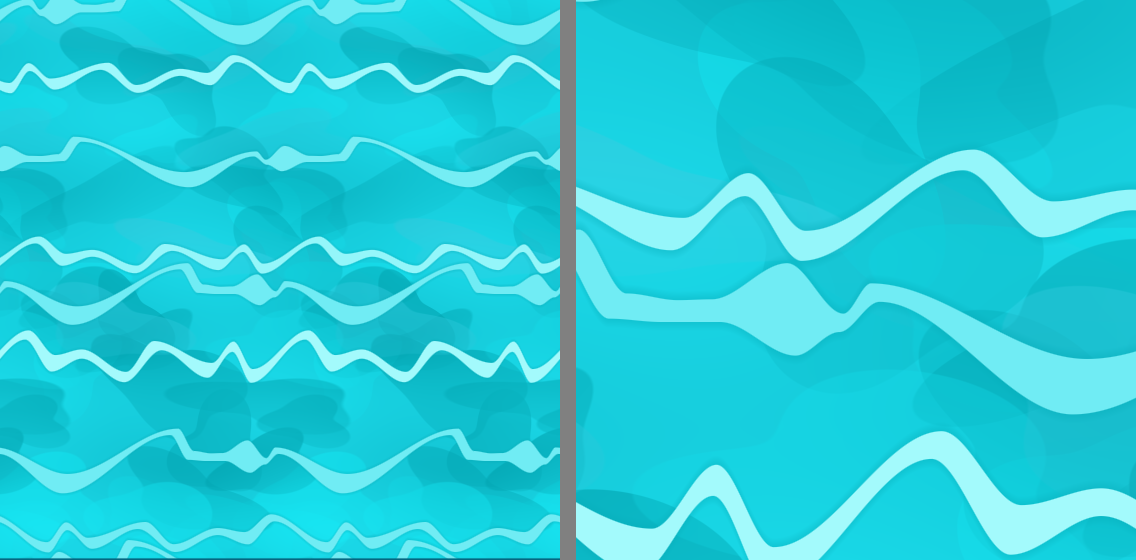
Left: the whole. Right: its middle third, enlarged.
Write a Shadertoy shader that draws this pattern.

```glsl
const float REPEATS = 2.0;
const int KNOTS = 8;
const int PATCHES = 36;

const vec3 WATER = vec3(0.09, 0.81, 0.87);
const vec3 DEEP = vec3(0.02, 0.67, 0.72);
const vec3 BRIGHT = vec3(0.08, 0.87, 0.92);
const vec3 HAZE = vec3(0.17, 0.79, 0.86);
const vec3 FOAM = vec3(0.44, 0.925, 0.955);
const vec3 PALE_FOAM = vec3(0.64, 0.98, 0.99);

// Knots: x in wave periods, y in hundredths of the canvas
const vec2 SWELL_TOP[8] = vec2[8](
    vec2(0.0, 1.9), vec2(0.257, -2.6), vec2(0.652, 5.1), vec2(0.709, 1.3),
    vec2(0.77, 0.9), vec2(0.81, 0.95), vec2(0.90, 3.1), vec2(0.967, 0.1));
const vec2 SWELL_BASE[8] = vec2[8](
    vec2(0.01, 0.8), vec2(0.24, -5.9), vec2(0.625, 4.0), vec2(0.688, -0.2),
    vec2(0.75, -0.4), vec2(0.82, -0.4), vec2(0.91, -2.4), vec2(0.962, -1.0));
const vec2 RIPPLE_TOP[8] = vec2[8](
    vec2(0.0, 4.8), vec2(0.095, 0.4), vec2(0.19, 1.4), vec2(0.348, -2.6),
    vec2(0.448, 2.9), vec2(0.655, -1.0), vec2(0.732, 2.8), vec2(0.80, -2.1));
const vec2 RIPPLE_BASE[8] = vec2[8](
    vec2(-0.012, 3.4), vec2(0.082, -2.3), vec2(0.19, 0.0), vec2(0.342, -4.2),
    vec2(0.475, 1.5), vec2(0.64, -3.4), vec2(0.728, 1.2), vec2(0.795, -4.3));

// Rows: start x, height, size (negative runs leftwards), paleness
const vec4 ROWS[8] = vec4[8](
    vec4(0.555, 0.982, -1.05, 0.0), vec4(0.417, 0.867, -0.72, 0.9),
    vec4(0.458, 0.714, -0.82, 0.1), vec4(0.570, 0.544, 0.70, 0.7),
    vec4(0.509, 0.479, 1.0, 0.0), vec4(0.551, 0.362, 1.0, 1.0),
    vec4(0.492, 0.181, 1.05, 0.0), vec4(0.484, 0.047, -0.72, 0.0));

vec4 hash4(float n) {
    return fract(sin(n * vec4(12.99, 78.23, 39.35, 26.65) + 4.1) * 43758.5);
}

float wrapCentred(float x) {
    return fract(x + 0.5) - 0.5;
}

// Height of a periodic outline that eases from knot to knot
float outline(float x, vec2 knots[8]) {
    float u = knots[0].x + fract(x - knots[0].x);
    float height = knots[0].y;
    for (int i = 0; i < KNOTS; i++) {
        vec2 a = knots[i];
        vec2 b = i + 1 < KNOTS ? knots[i + 1] : knots[0] + vec2(1.0, 0.0);
        if (u >= a.x) height = mix(a.y, b.y, smoothstep(a.x, b.x, u));
    }
    return height;
}

// Coverage between two outlines; slope widens the smoothing
float bandCover(float y, float top, float base, float soft) {
    float upper = clamp(0.5 + (top - y) / (soft + abs(dFdx(top))), 0.0, 1.0);
    float lower = clamp(0.5 + (y - base) / (soft + abs(dFdx(base))), 0.0, 1.0);
    return upper * lower;
}

// Lobed translucent patch, negative inside
float patchDistance(vec2 d, vec2 radius, float phase) {
    vec2 q = d / radius;
    float a = atan(q.y, q.x);
    float lobes = 1.0 + 0.24 * sin(3.0 * a + phase) + 0.14 * sin(2.0 * a - 2.0 * phase);
    return (length(q) - lobes) * radius.y;
}

vec3 waterColour(vec2 p, float pixel) {
    vec3 colour = WATER;
    for (int i = 0; i < PATCHES; i++) {
        vec4 place = hash4(float(i) + 1.0);
        vec4 look = hash4(float(i) + 71.0);
        vec2 d = vec2(wrapCentred(p.x * REPEATS - place.x) / REPEATS, wrapCentred(p.y - place.y));
        d.y += (look.w - 0.5) * 0.9 * d.x;
        vec2 radius = mix(vec2(0.06, 0.03), vec2(0.15, 0.085), place.zw);
        float dist = patchDistance(d, radius, 6.283 * look.x);
        vec3 tint = look.y < 0.42 ? DEEP : (look.y < 0.74 ? BRIGHT : HAZE);
        float cover = 1.0 - smoothstep(-pixel, pixel, dist);
        float fade = clamp(0.8 + 0.35 * d.y / radius.y, 0.4, 1.0);
        colour = mix(colour, tint, cover * fade * mix(0.35, 0.8, look.z));
    }
    // Broad light and shade across the depth
    float shade = sin(6.283 * (4.0 * p.y + 0.1)) + sin(6.283 * (REPEATS * p.x + p.y));
    return colour + 0.016 * shade * vec3(0.4, 1.0, 1.0);
}

void mainImage(out vec4 fragColor, in vec2 fragCoord) {
    vec2 p = fragCoord / iResolution.xy;
    float pixel = 1.0 / iResolution.y;
    vec3 colour = waterColour(p, pixel);

    // Swells and ripples alternate down the canvas
    for (int i = 0; i < 8; i++) {
        vec4 row = ROWS[i];
        float u = sign(row.z) * (p.x - row.x) * REPEATS;
        float y = wrapCentred(p.y - row.y);
        bool swell = i % 2 == 0;
        float scale = abs(row.z) * 0.01;
        float top = scale * (swell ? outline(u, SWELL_TOP) : outline(u, RIPPLE_TOP));
        float base = scale * (swell ? outline(u, SWELL_BASE) : outline(u, RIPPLE_BASE));
        base -= swell ? 0.0 : 0.0025;
        float rim = bandCover(y, top + 0.003, base - 0.003, 0.005);
        float foam = bandCover(y, top, base, pixel);
        colour = mix(colour, DEEP, 0.35 * rim);
        colour = mix(colour, mix(FOAM, PALE_FOAM, row.w), foam);
    }

    // Dark rule along the lower border
    float rule = 1.0 - smoothstep(0.003 - pixel, 0.003 + pixel, p.y);
    fragColor = vec4(mix(colour, vec3(0.02, 0.4, 0.5), rule), 1.0);
}
```
